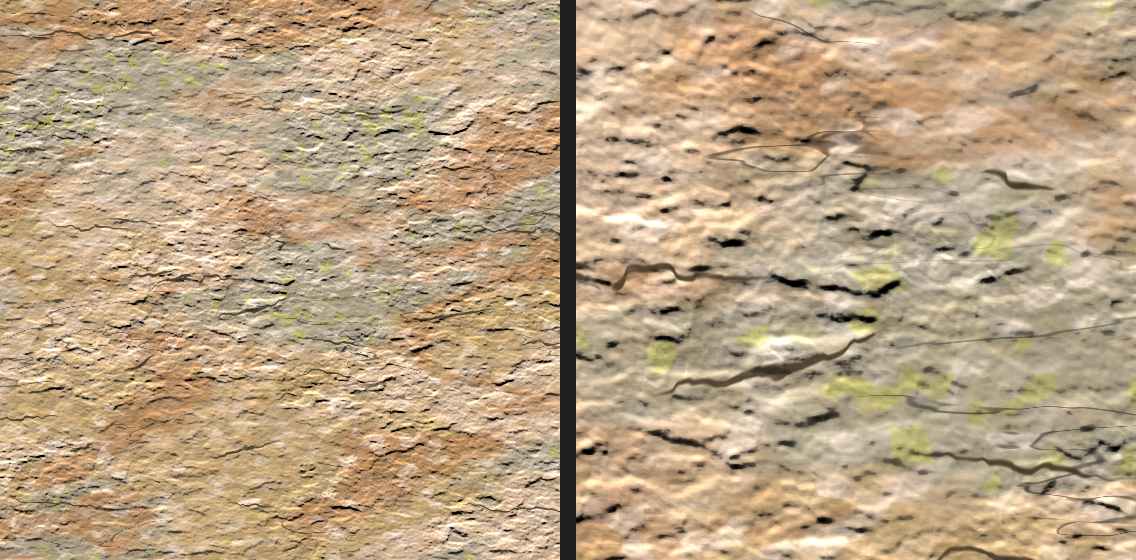
Left, the full canvas; right, a detail of the centre.
A Shadertoy shader for this texture:

```glsl
// Weathered sandstone: tilted patches of pink, ochre, rust and grey mineral,
// with a fine grain relief lit from above and thin, ragged cracks.
// All noise is smooth cellular noise, stretched along the bedding.

vec2 hash2(vec2 p) {
    vec3 q = fract(p.xyx * vec3(0.1031, 0.1030, 0.0973));
    q += dot(q, q.yzx + 33.33);
    return fract((q.xx + q.yz) * q.zy);
}

// Random value per cell, blended softly between jittered cell centres
float cells(vec2 p) {
    vec2 id = floor(p), f = p - id;
    float sum = 0.0, total = 0.0;
    for (int y = -1; y <= 1; y++)
    for (int x = -1; x <= 1; x++) {
        vec2 o = vec2(x, y);
        vec2 h = hash2(id + o);
        vec2 d = o + h - f;
        float w = exp(-9.0 * dot(d, d));
        sum += w * fract(h.x * 7.0 + h.y * 13.0);
        total += w;
    }
    return sum / total;
}

float layers(vec2 p, int count) {
    float sum = 0.0, total = 0.0, amp = 0.5;
    for (int i = 0; i < count; i++) {
        sum += amp * cells(p);
        total += amp;
        p = p * 2.03 + 17.3;
        amp *= 0.55;
    }
    return sum / total;
}

float grainHeight(vec2 p) {
    return layers(p * vec2(30.0, 56.0) + 60.0, 4);
}

// Scattered tapered cracks, mostly rising gently to the right
float cracks(vec2 p) {
    float ragged = 0.022 * (layers(p * vec2(24.0, 14.0) + 90.0, 3) - 0.5);
    float dark = 0.0;
    for (int i = 0; i < 26; i++) {
        vec2 centre = hash2(vec2(i, 3));
        vec2 kind = hash2(vec2(i, 41));
        vec2 d = p - centre;
        d.y += ragged - d.x * mix(-0.08, 0.42, kind.y * kind.y);
        float taper = 1.0 - abs(d.x) / mix(0.025, 0.13, kind.x * kind.x);
        float width = 0.0032 * taper * (0.4 + 0.6 * kind.y);
        float line = 1.0 - smoothstep(-0.0008, 0.0016, abs(d.y) - width);
        dark = max(dark, line * smoothstep(0.0, 0.3, taper));
    }
    return dark;
}

void mainImage(out vec4 fragColor, in vec2 fragCoord) {
    vec2 p = fragCoord / iResolution.y;

    // Bedding coordinates: tilted and gently folded
    vec2 bed = vec2(p.x, p.y - 0.16 * p.x + 0.025 * sin(p.x * 6.0 + p.y * 5.0));
    float grain = grainHeight(p);

    // Mineral patches with frayed edges
    float pinkness = layers(bed * vec2(3.0, 7.0) + 5.0, 5);
    float greyness = layers(bed * vec2(2.6, 8.0) + 31.0, 5);
    float rustiness = layers(bed * vec2(3.2, 8.5) + 52.0, 5);
    float band = (p.y - 0.47) / 0.05;
    greyness += 0.11 * exp(-band * band);

    vec3 color = mix(vec3(0.73, 0.62, 0.45), vec3(0.82, 0.71, 0.60),
                     smoothstep(0.34, 0.62, pinkness));
    color = mix(color, vec3(0.68, 0.51, 0.36), 0.75 * smoothstep(0.52, 0.70, rustiness));
    color = mix(color, vec3(0.65, 0.62, 0.54), 0.85 * smoothstep(0.50, 0.67, greyness));

    // Small tinted grains and rare lichen specks
    float tint = cells(p * vec2(48.0, 75.0) + 11.0);
    color += (tint - 0.5) * vec3(0.03, 0.05, 0.09);
    color = mix(color, vec3(0.88, 0.80, 0.73), 0.5 * smoothstep(0.72, 0.95, tint));
    float lichen = cells(p * vec2(62.0, 70.0) + 140.0) * smoothstep(0.4, 0.7, greyness);
    color = mix(color, vec3(0.70, 0.69, 0.36), 0.6 * smoothstep(0.72, 0.9, lichen));

    // Relief: faces turned upward catch light, undersides fall into shadow
    float slope = grain - grainHeight(p + vec2(-0.0012, 0.0034));
    float rough = mix(0.7, 1.35, smoothstep(0.3, 0.7, cells(bed * vec2(6.0, 13.0) + 8.0)));
    float shade = 1.03 + rough * 1.25 * slope + 0.22 * (grain - 0.5);
    shade -= 0.35 * rough * smoothstep(0.10, 0.25, -slope);
    color *= shade;

    // Thin seams along the bedding, then the deeper cracks
    float seam = abs(layers(vec2(p.x, mix(p.y, bed.y, 0.5)) * vec2(3.5, 16.0) + 75.0, 4) - 0.5);
    float seamMask = smoothstep(0.5, 0.75, cells(p * vec2(6.0, 11.0) + 23.0));
    color *= 1.0 - 0.42 * seamMask * (1.0 - smoothstep(0.002, 0.016, seam));
    float crack = cracks(p) * smoothstep(0.25, 0.5, grain + 0.1);
    color = mix(color, vec3(0.24, 0.20, 0.14), 0.85 * crack);

    fragColor = vec4(clamp(color, 0.0, 1.0), 1.0);
}
```
